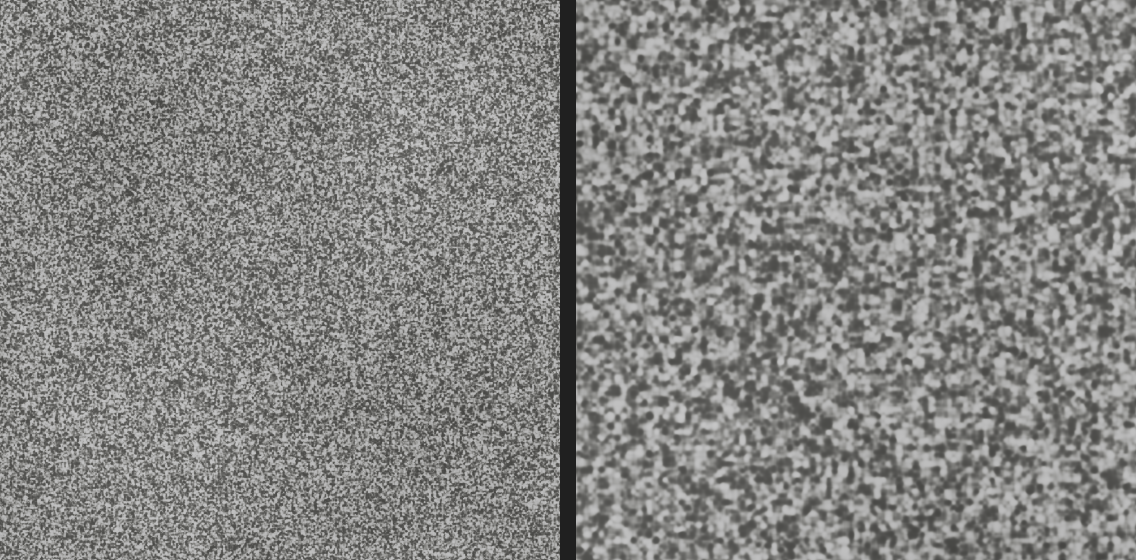
Left, the full canvas; right, a detail of the centre.
A Shadertoy shader for this texture:

```glsl
float hash(vec2 cell) {
    uvec2 q = uvec2(ivec2(cell)) * uvec2(1597334673u, 3812015801u);
    uint n = (q.x ^ q.y) * 1597334673u;
    n = (n ^ (n >> 15)) * 2246822519u;
    return float((n ^ (n >> 13)) >> 8) / 16777216.0;
}

float valueNoise(vec2 p) {
    vec2 cell = floor(p), f = fract(p);
    f = f * f * (3.0 - 2.0 * f);
    float low = mix(hash(cell), hash(cell + vec2(1, 0)), f.x);
    float high = mix(hash(cell + vec2(0, 1)), hash(cell + vec2(1, 1)), f.x);
    return mix(low, high, f.y);
}

// Broad light and dark areas with uneven borders
float patches(vec2 uv) {
    vec2 warp = vec2(valueNoise(uv * 5.0 + 40.0), valueNoise(uv * 5.0 + 80.0)) - 0.5;
    vec2 wave = sin(6.2832 * (uv + 0.12 * warp));
    float mottling = valueNoise(uv * 9.0 + 120.0) + valueNoise(uv * 24.0 + 160.0) - 1.0;
    return 0.026 * wave.x * wave.y + 0.022 * mottling;
}

// Crossed short fibres mixed with fine specks, centred on zero
float grain(vec2 uv) {
    float across = valueNoise(uv * vec2(215, 310) + 500.0);
    float along = valueNoise(uv * vec2(310, 215) + 900.0);
    float specks = valueNoise(uv * 430.0 + 1500.0);
    return 0.4 * across + 0.4 * along + 0.2 * specks - 0.5;
}

void mainImage(out vec4 fragColor, in vec2 fragCoord) {
    vec2 uv = fragCoord / iResolution.y;

    // Soft limits keep the tones between charcoal and pale grey
    float tone = 0.52 + 0.235 * tanh(5.8 * grain(uv)) + patches(uv);

    // Darker grains are slightly warm
    vec3 warmth = vec3(0.002, 0.001, -0.009) * (1.0 - smoothstep(0.55, 0.75, tone));
    fragColor = vec4(vec3(tone) + warmth, 1.0);
}
```
